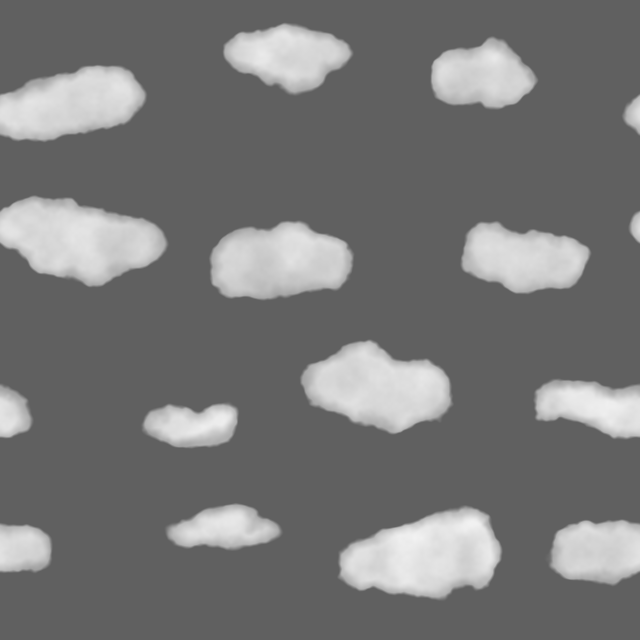
Write a three.js fragment shader that draws this pattern.

```glsl
varying vec2 vUv;

const vec3 SKY = vec3(0.376);
const vec3 RIM = vec3(0.64);
const vec3 DULL = vec3(0.81);
const vec3 BRIGHT = vec3(0.905);
const vec2 GRID = vec2(3.0, 4.0);          // clouds across and up
const vec2 WIDTH_RANGE = vec2(0.078, 0.143); // half widths
const vec2 ASPECT_RANGE = vec2(0.44, 0.68);  // height over width
const float CELL_MARGIN = 0.045;
const float PUFFS = 4.0;
const float PUFF_BLEND = 0.012;
const float WARP_FREQ = 18.0;
const float WARP_AMOUNT = 0.036;
const float EDGE_SOFTNESS = 0.006;
const float RIM_WIDTH = 0.021;
const float RIM_SHIFT = 0.016;
const float MOTTLE_FREQ = 22.0;
const float MOTTLE = 0.17;
const float UNDERSHADE = 0.035;

float hash(vec2 p) {
  return fract(sin(dot(p, vec2(127.1, 311.7))) * 43758.5453);
}

// Value noise that wraps after a whole number of cells
float noise(vec2 p, float period, float salt) {
  vec2 i = floor(p);
  vec2 f = fract(p);
  f = f * f * (3.0 - 2.0 * f);
  vec2 a = mod(i, period) + salt;
  vec2 b = mod(i + 1.0, period) + salt;
  return mix(mix(hash(a), hash(vec2(b.x, a.y)), f.x),
             mix(hash(vec2(a.x, b.y)), hash(b), f.x), f.y);
}

float fbm(vec2 uv, float freq, float salt) {
  float sum = 0.0;
  float amp = 0.53;
  for (int i = 0; i < 4; i++) {
    sum += amp * noise(uv * freq, freq, salt);
    freq *= 2.0;
    amp *= 0.5;
    salt += 17.3;
  }
  return sum;
}

float smoothMin(float a, float b, float k) {
  float h = max(k - abs(a - b), 0.0) / k;
  return min(a, b) - h * h * k * 0.25;
}

// Signed distance to a row of blended elliptical puffs
float cloudDistance(vec2 p, vec2 halfSize, float id) {
  float d = 1.0;
  for (float i = 0.0; i < PUFFS; i++) {
    float t = 2.0 * i / (PUFFS - 1.0) - 1.0;
    float lift = hash(vec2(id, i + 5.1)) - 0.5;
    float swell = mix(0.68, 0.98, hash(vec2(id, i + 21.7))) - 0.15 * t * t;
    vec2 center = halfSize * vec2(t * 0.55, lift * 0.4);
    vec2 radius = halfSize * vec2(0.45, swell);
    float puff = (length((p - center) / radius) - 1.0) * min(radius.x, radius.y);
    d = smoothMin(d, puff, PUFF_BLEND);
  }
  return d;
}

void main() {
  // One cloud per cell, each row slid sideways by its own amount
  float row = mod(floor(vUv.y * GRID.y), GRID.y);
  vec2 grid = vUv * GRID;
  grid.x += GRID.x * hash(vec2(row, 3.7));
  float id = mod(floor(grid.x), GRID.x) + GRID.x * row + 1.0;
  vec2 local = (fract(grid) - 0.5) / GRID;

  // Size, and a position that keeps the cloud inside its cell
  float size = fract(id * 0.618034);
  float halfWidth = mix(WIDTH_RANGE.x, WIDTH_RANGE.y, size);
  float aspect = mix(ASPECT_RANGE.x, ASPECT_RANGE.y, hash(vec2(id, 8.3)));
  vec2 halfSize = halfWidth * vec2(1.0, aspect);
  vec2 slack = max(1.0 / GRID - 2.0 * halfSize - CELL_MARGIN, 0.0);
  vec2 jitter = vec2(hash(vec2(id, 1.9)), hash(vec2(id, 2.6))) - 0.5;
  vec2 p = local - jitter * slack;

  // Ragged outline
  vec2 warp = vec2(fbm(vUv, WARP_FREQ, 3.0), fbm(vUv, WARP_FREQ, 41.0)) - 0.5;
  vec2 q = p + warp * WARP_AMOUNT;
  float depth = -cloudDistance(q, halfSize, id);
  float cover = smoothstep(0.0, EDGE_SOFTNESS, depth);

  // Thin rim, thicker on one side of the denser core
  vec2 shift = vec2(hash(vec2(id, 11.2)), hash(vec2(id, 12.4))) - 0.5;
  float coreDepth = -cloudDistance(q + shift * RIM_SHIFT + warp.yx * 0.02, halfSize, id);
  float core = smoothstep(-0.003, RIM_WIDTH, min(depth, coreDepth + 0.003));

  // Mottled body, a little darker underneath
  float mottle = fbm(vUv, MOTTLE_FREQ, 77.0) - 0.5;
  vec3 body = mix(DULL, BRIGHT, hash(vec2(id, 15.8)));
  body += mottle * MOTTLE + UNDERSHADE * clamp(p.y / halfSize.y, -1.0, 0.5);
  vec3 cloud = mix(RIM + mottle * MOTTLE, body, core);

  gl_FragColor = vec4(mix(SKY, cloud, cover), 1.0);
}
```
